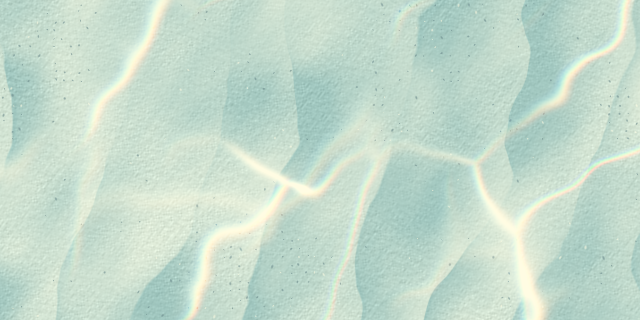
Give the GLSL for this texture, as a Shadertoy shader.

```glsl
const vec3 DEEP_WATER = vec3(0.615, 0.770, 0.742);
const vec3 PALE_SAND = vec3(0.870, 0.918, 0.845);
const vec3 SUNLIGHT = vec3(1.0, 0.99, 0.89);
const vec3 SPECK_COLOR = vec3(0.40, 0.52, 0.53);

const float RIPPLE_COUNT = 3.2;     // ridges per canvas height
const float RIPPLE_LEAN = 0.28;
const float RIPPLE_EDGE = 0.03;
const float RIPPLE_DEPTH = 0.72;
const float MOTTLE_DEPTH = 1.05;
const float CAUSTIC_SCALE = 1.8;
const float CAUSTIC_LEAN = 0.6;
const float DISPERSION = 0.008;     // colour split of the light lines
const float GRAIN_SCALE = 170.0;
const float GRAIN_DEPTH = 0.058;
const float SPECK_SCALE = 38.0;
const mat2 TURN = mat2(0.8, 0.6, -0.6, 0.8);

float hash(vec2 p) {
    return fract(sin(dot(p, vec2(127.1, 311.7))) * 43758.5453);
}

vec2 hash2(vec2 p) {
    return vec2(hash(p), hash(p + 57.3));
}

float noise(vec2 p) {
    vec2 i = floor(p), f = fract(p);
    f = f * f * (3.0 - 2.0 * f);
    return mix(mix(hash(i), hash(i + vec2(1, 0)), f.x),
               mix(hash(i + vec2(0, 1)), hash(i + vec2(1, 1)), f.x), f.y);
}

float fbm(vec2 p) {
    float sum = 0.0, amp = 0.5;
    for (int k = 0; k < 4; k++) {
        sum += amp * noise(p);
        p = 2.0 * TURN * p + 7.3;
        amp *= 0.5;
    }
    return sum / 0.9375;
}

// Lightness of the rippled sea bed: a sharp ridge, then a slow fade
float sandTone(vec2 p) {
    float u = (p.x - RIPPLE_LEAN * p.y) * RIPPLE_COUNT;
    u += 1.1 * noise(p * 1.9 + 3.1) + 0.4 * noise(p * 5.0) + 0.05 * noise(p * 20.0);
    float saw = fract(u);
    float rise = smoothstep(0.0, RIPPLE_EDGE, saw);
    float shade = rise * (1.0 - smoothstep(0.0, 0.95, saw));
    float strength = mix(0.15, 1.0, smoothstep(0.28, 0.68, noise(p * vec2(3.2, 3.0) + 11.0)));
    strength *= 0.7 + 0.3 * hash(vec2(floor(u), 5.0));
    float crease = rise * (1.0 - smoothstep(RIPPLE_EDGE, 3.0 * RIPPLE_EDGE, saw));
    vec2 slanted = vec2(p.x - 0.5 * p.y, 0.7 * p.y);
    float mottle = fbm(slanted * 4.2 + 20.0) - 0.5;
    return 0.72 - strength * (RIPPLE_DEPTH * shade + 0.14 * crease) + MOTTLE_DEPTH * mottle;
}

// Gap between the two nearest cell centres: zero along the light web
float webGap(vec2 p) {
    vec2 bend = vec2(noise(p * 3.2 + 4.0), noise(p * 3.2 + 31.0)) - 0.5;
    bend += 0.3 * (vec2(noise(p * 9.0), noise(p * 9.0 + 17.0)) - 0.5);
    p += 0.24 * bend;
    vec2 q = vec2(p.x - CAUSTIC_LEAN * p.y, 0.65 * p.y) * CAUSTIC_SCALE + 2.4;
    vec2 cell = floor(q);
    float near = 9.0, second = 9.0;
    for (int y = -1; y <= 1; y++)
    for (int x = -1; x <= 1; x++) {
        vec2 c = cell + vec2(x, y);
        float d = length(c + 0.1 + 0.8 * hash2(c) - q);
        second = min(second, max(near, d));
        near = min(near, d);
    }
    return second - near;
}

// A bright line with a wide, faint halo
float caustic(vec2 p, float width) {
    float gap = webGap(p);
    return 0.8 * exp(-gap * gap / (width * width)) + 0.22 * exp(-gap / 0.13);
}

// The web seen through water that splits its colours
vec3 sunWeb(vec2 p, float thin, float wide) {
    float reach = smoothstep(0.38, 0.72, noise(p * 2.7 + 8.0));
    float width = mix(thin, wide, noise(p * 4.5 + 50.0));
    vec2 split = DISPERSION * vec2(1.0, -0.5);
    return reach * vec3(caustic(p - split, width), caustic(p, width), caustic(p + split, width));
}

// Sparse grit: x is coverage, y chooses dark or bright
vec2 grit(vec2 p) {
    vec2 q = p * SPECK_SCALE, cell = floor(q);
    vec2 offset = fract(q) - 0.3 - 0.4 * hash2(cell);
    offset.x += offset.y * (hash(cell + 3.0) - 0.5);
    offset.y *= mix(0.6, 1.2, hash(cell + 5.0));
    float radius = mix(0.06, 0.15, hash(cell + 9.0));
    float chance = 0.35 * smoothstep(0.5, 0.85, noise(p * 5.0 + 40.0)) + 0.035;
    float present = step(hash(cell + 21.0), chance);
    float cover = 1.0 - smoothstep(0.2 * radius, 1.5 * radius, length(offset));
    return vec2(present * cover, step(0.75, hash(cell + 33.0)));
}

void mainImage(out vec4 fragColor, in vec2 fragCoord) {
    vec2 p = fragCoord / iResolution.y;
    vec3 color = mix(DEEP_WATER, PALE_SAND, clamp(sandTone(p), 0.05, 1.1));

    // Fine embossed grain in two turned layers
    vec2 g = TURN * p * GRAIN_SCALE;
    vec2 h = TURN * g * 0.5;
    float grain = noise(g) - noise(g + vec2(0.8, -0.2));
    grain += 0.6 * (noise(h) - noise(h + vec2(0.6, -0.2)));
    color += GRAIN_DEPTH * grain * mix(0.6, 1.4, noise(p * 7.0 + 60.0));

    vec2 speck = grit(p);
    color = mix(color, mix(SPECK_COLOR, SUNLIGHT, speck.y), 0.55 * speck.x);

    // Strong web, then a fainter and softer one
    vec3 light = sunWeb(p, 0.025, 0.085) + 0.4 * sunWeb(p + vec2(5.3, 2.6), 0.03, 0.13);
    color = mix(color, SUNLIGHT, clamp(light, 0.0, 1.0));

    fragColor = vec4(clamp(color, 0.0, 1.0), 1.0);
}
```
